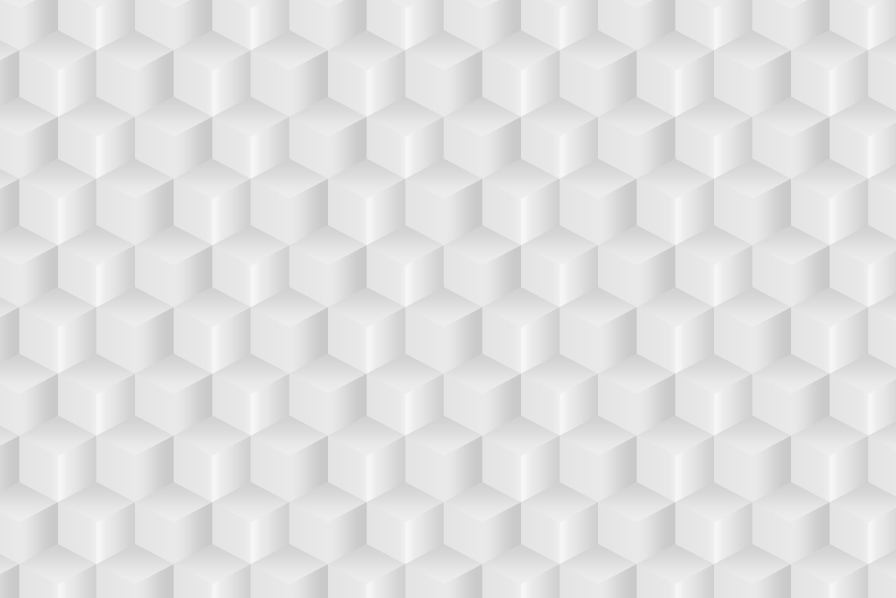
Give the GLSL for this pattern, as a Shadertoy shader.

```glsl
#define CUBES_ACROSS 11.61
#define ROW_PAIRS_DOWN 4.655
#define PATTERN_OFFSET vec2(0.25, 0.391)
#define SHORT_ROW_OFFSET 0.518
#define TOP_HALF_HEIGHT 0.157
#define TOP_BACK 0.815
#define TOP_FRONT 0.93
#define SIDE_DARK 0.79
#define SIDE_LIGHT 0.925
#define EDGE_GLINT 0.04
#define SAMPLES 3

// Shade of one cube; spread runs from 0 at the front edge to 1 at the sides
float cubeShade(float side, float spread, float depth, float glossy) {
    if (depth < TOP_HALF_HEIGHT * (1.0 - spread)) {
        float forward = depth / (2.0 * TOP_HALF_HEIGHT) + 0.5;
        return mix(TOP_BACK, TOP_FRONT, smoothstep(-0.1, 1.0, forward));
    }
    if (side < 0.0) {
        float glint = glossy * EDGE_GLINT * 0.5 * smoothstep(0.2, 0.0, spread);
        return mix(0.915, 0.89, spread) + glint;
    }
    // Glossy cubes have a bright front edge; matte ones darken sooner
    float glossyShade = mix(SIDE_LIGHT, SIDE_DARK + 0.02, smoothstep(0.15, 1.1, spread))
                      + EDGE_GLINT * smoothstep(0.28, 0.04, spread);
    float matteShade = mix(SIDE_LIGHT - 0.01, SIDE_DARK, smoothstep(0.0, 0.95, spread));
    return mix(matteShade, glossyShade, glossy);
}

// Staggered rows overlap from back to front
float stackedCubes(vec2 uv) {
    vec2 p = vec2(uv.x * CUBES_ACROSS, (1.0 - uv.y) * ROW_PAIRS_DOWN) - PATTERN_OFFSET;
    float pairIndex = floor(p.y);
    float shade = TOP_BACK;
    for (int i = -1; i <= 2; i++) {
        float isShort = float(i & 1);
        float rowPair = pairIndex + floor(float(i) * 0.5);
        float depth = p.y - rowPair - isShort * SHORT_ROW_OFFSET;
        float x = p.x - 0.5 * isShort;
        float side = fract(x) - 0.5;
        float spread = 2.0 * abs(side);
        float glossy = 1.0 - mod(floor(x), 2.0);
        if (depth > -TOP_HALF_HEIGHT * (1.0 - spread))
            shade = cubeShade(side, spread, depth, glossy);
    }
    return shade;
}

void mainImage(out vec4 fragColor, in vec2 fragCoord) {
    // Average a grid of samples to smooth the edges
    float total = 0.0;
    for (int j = 0; j < SAMPLES; j++) {
        for (int i = 0; i < SAMPLES; i++) {
            vec2 jitter = (vec2(i, j) + 0.5) / float(SAMPLES) - 0.5;
            total += stackedCubes((fragCoord + jitter) / iResolution.xy);
        }
    }
    fragColor = vec4(vec3(total / float(SAMPLES * SAMPLES)), 1.0);
}
```
